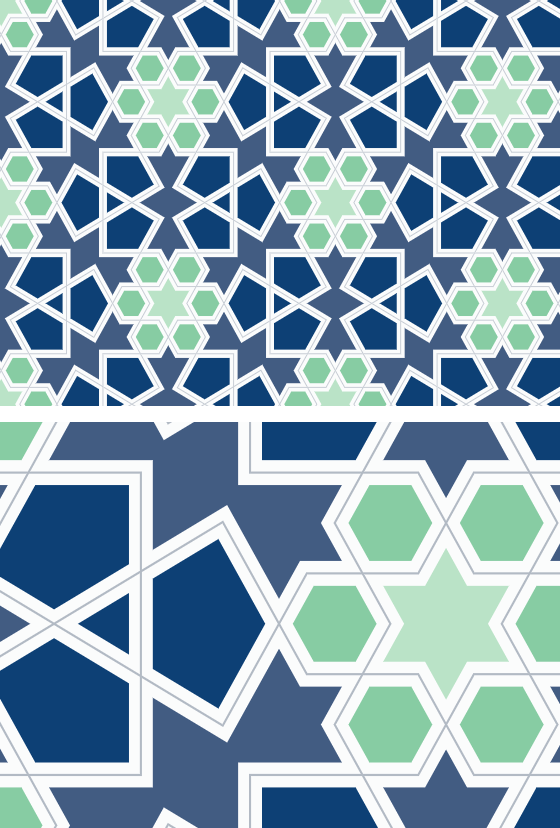
Top: the whole. Bottom: its middle third, enlarged.
A Shadertoy shader for this pattern:

```glsl
// Geometric star tiling: mint hexagon flowers and navy kite rosettes laced by white straps
#define SPACING 0.4965             // distance between flowers, in canvas heights
#define SQUEEZE 0.957              // horizontal scale of the lattice
#define ORIGIN vec2(0.826, 0.501)  // centre of one flower, in canvas heights
#define STRAP 0.0206               // half width of a strap, in spacings
#define HAIRLINE 0.0018            // half width of the strap's centre line
#define CROSSING 0.050             // offset of the long straps from a rosette centre
#define WHITE vec3(0.985, 0.988, 0.990)
#define GREY vec3(0.70, 0.73, 0.77)
#define SLATE vec3(0.26, 0.36, 0.51)
#define NAVY vec3(0.05, 0.25, 0.46)
#define MINT vec3(0.53, 0.80, 0.64)
#define PALE vec3(0.73, 0.89, 0.78)

const float SQRT3 = 1.7320508;
const float HEX_RADIUS = 1.0 / (6.0 * SQRT3);

// Offset from the nearest point of a triangular lattice with unit spacing
vec2 nearestFlower(vec2 p) {
    vec2 cell = vec2(SQRT3, 1.0);
    vec2 a = mod(p + 0.5 * cell, cell) - 0.5 * cell;
    vec2 b = mod(p, cell) - 0.5 * cell;
    return dot(a, a) < dot(b, b) ? a : b;
}

// Mirror the plane into the wedge between 0 and 30 degrees
vec2 foldWedge(vec2 p) {
    vec2 normal = vec2(-0.5, 0.5 * SQRT3);
    p = abs(p);
    p -= 2.0 * max(dot(p, normal), 0.0) * normal;
    return vec2(p.x, abs(p.y));
}

// Hexagon with a corner on the x axis; its offset lines keep sharp corners
float hexagon(vec2 p, float radius) {
    p = abs(p);
    return max(p.y, dot(p, vec2(0.5 * SQRT3, 0.5))) - 0.5 * SQRT3 * radius;
}

// Kite seen from the rosette centre, bounded by a long strap and its end strap
float kite(vec2 p) {
    float longSide = dot(p, vec2(-0.5, 0.5 * SQRT3)) - CROSSING;
    float endSide = dot(p, vec2(0.5 * SQRT3, 0.5)) - 0.25;
    return max(longSide, endSide);
}

// Antialiased coverage of a line around zero distance
float stroke(float dist, float halfWidth, float aa) {
    return clamp(0.5 + (halfWidth - dist) / aa, 0.0, 1.0);
}

void mainImage(out vec4 fragColor, in vec2 fragCoord) {
    vec2 p = (fragCoord / iResolution.y - ORIGIN) / SPACING;
    p.x /= SQUEEZE;
    float aa = 1.0 / (iResolution.y * SPACING);

    vec2 flower = foldWedge(nearestFlower(p));
    vec2 rosette = vec2(1.0 / SQRT3 - flower.x, flower.y);

    float petal = hexagon(flower - vec2(2.0 * HEX_RADIUS, 0.0), HEX_RADIUS);
    float blade = kite(rosette);

    // Fills meet beneath the straps
    vec3 color = SLATE;
    if (blade < 0.0) color = NAVY;
    if (flower.x < 1.5 * HEX_RADIUS) color = PALE;
    if (petal < 0.0) color = MINT;

    // Straps with a fine centre line
    float strap = min(abs(petal), min(abs(blade), abs(rosette.x - CROSSING)));
    color = mix(color, WHITE, stroke(strap, STRAP, aa));
    float line = clamp(HAIRLINE * 2.0 / aa, 0.0, 1.0) * stroke(strap, max(HAIRLINE, 0.5 * aa), aa);
    color = mix(color, GREY, line);

    fragColor = vec4(color, 1.0);
}
```
